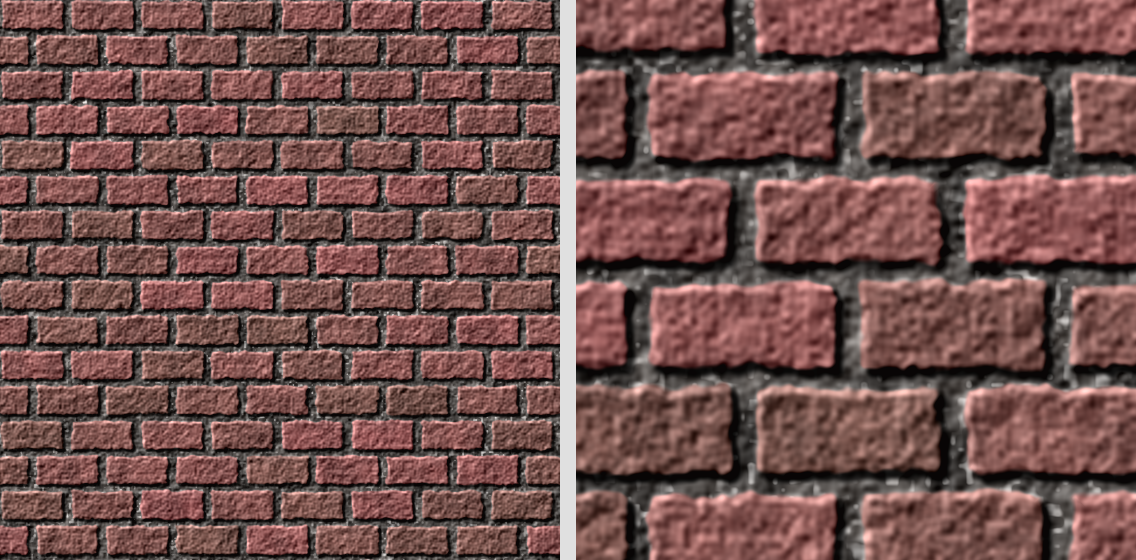
Left, the full canvas; right, a detail of the centre.
Write a Shadertoy shader that draws this texture.

```glsl
// Rough red brick wall in running bond, 8 bricks across and 16 courses down.
// A height field of rounded, worn boxes plus layered noise is embossed by
// light from the upper left, with dark shadows falling into grey mortar.

const float COURSES = 16.0;

float hash(vec2 p) {
    return fract(sin(dot(p, vec2(127.1, 311.7))) * 43758.5453);
}

// Value noise that wraps at the canvas edges for whole-number frequencies
float noise(vec2 p, float freq) {
    p *= freq;
    vec2 i = floor(p), f = fract(p);
    f = f * f * (3.0 - 2.0 * f);
    float period = COURSES * freq;
    vec2 a = mod(i, period), b = mod(i + 1.0, period);
    return mix(mix(hash(a), hash(vec2(b.x, a.y)), f.x),
               mix(hash(vec2(a.x, b.y)), hash(b), f.x), f.y);
}

// Cell of the brick at p; each cell is two units wide and one high
vec2 brickId(vec2 p, out vec2 local) {
    p += vec2(0.08, -0.07);
    float row = floor(p.y);
    p.x += mod(row + 1.0, 2.0);
    float column = floor(p.x / 2.0);
    local = vec2(p.x - 2.0 * column - 1.0, p.y - row - 0.5);
    return mod(vec2(column, row), vec2(8.0, COURSES));
}

// Signed distance to the worn outline of the brick
float brickDistance(vec2 p) {
    vec2 local;
    vec2 id = brickId(p, local);
    vec2 halfSize = vec2(0.88, 0.405) - 0.025 * vec2(hash(id + 3.1), hash(id + 7.7));
    vec2 q = abs(local) - halfSize + 0.05;
    float box = length(max(q, 0.0)) + min(max(q.x, q.y), 0.0) - 0.05;
    return box + 0.07 * (noise(p, 4.0) - 0.5) + 0.04 * (noise(p, 11.0) - 0.5);
}

float roughness(vec2 p) {
    return 0.6 * noise(p, 3.0) + 0.7 * noise(p + 0.37, 7.0) + 0.5 * noise(p, 15.0);
}

float height(vec2 p) {
    return smoothstep(0.06, -0.06, brickDistance(p)) + roughness(p);
}

void mainImage(out vec4 fragColor, in vec2 fragCoord) {
    vec2 p = fragCoord / iResolution.xy * COURSES;
    vec2 toLight = vec2(-0.045, 0.05);
    float slope = height(p) - height(p + toLight);

    // Brick colour: each one leans to red or brown, with mottled patches
    vec2 local;
    vec2 id = brickId(p, local);
    vec3 brick = mix(vec3(0.45, 0.32, 0.29), vec3(0.55, 0.325, 0.325), hash(id + 1.3));
    brick *= 0.85 + 0.3 * noise(p, 2.0);
    brick += 0.08 * (noise(p + 0.21, 16.0) - 0.5);
    brick += vec3(0.50, 0.42, 0.41) * slope;

    // Mortar: uneven grey with pale grit, shaded by the brick above left
    float grit = smoothstep(0.6, 0.95, noise(p, 13.0)) * noise(p + 0.5, 1.0);
    vec3 mortar = vec3(0.29, 0.275, 0.265) * (0.6 + 0.8 * noise(p, 5.0));
    mortar += 0.45 * grit + 0.42 * slope;
    float shadow = smoothstep(0.05, -0.04, brickDistance(p + 1.7 * toLight));
    mortar *= 1.0 - shadow * (0.5 + 0.4 * noise(p, 1.0));

    float brickMask = smoothstep(0.03, -0.02, brickDistance(p));
    vec3 color = mix(mortar, brick, brickMask);
    fragColor = vec4(clamp(color, vec3(0.03, 0.02, 0.02), vec3(1.0)), 1.0);
}
```
